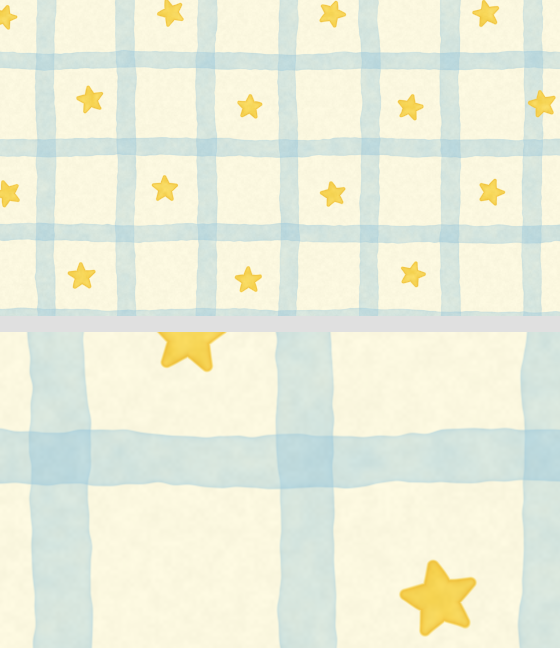
Top: the whole. Bottom: its middle third, enlarged.
Write a WebGL 2 fragment shader that draws this pattern.

```glsl
#version 300 es
precision highp float;

uniform vec2 u_resolution;
out vec4 fragColor;

float hash(vec2 p) {
    vec3 q = fract(p.xyx * vec3(0.1031, 0.1030, 0.0973));
    q += dot(q, q.yzx + 33.33);
    return fract((q.x + q.y) * q.z);
}

float noise(vec2 p) {
    vec2 i = floor(p), f = fract(p);
    f = f * f * (3.0 - 2.0 * f);
    return mix(mix(hash(i), hash(i + vec2(1, 0)), f.x),
               mix(hash(i + vec2(0, 1)), hash(i + vec2(1, 1)), f.x), f.y);
}

float cover(float d) {
    float soft = max(0.0015, 0.8 / u_resolution.y);
    return 1.0 - smoothstep(-soft, soft, d);
}

// Paint density of hand-drawn bands, repeated along q.x and running along q.y
float bands(vec2 q, float period, float halfWidth) {
    float id = floor(q.x / period + 0.5);
    float x = q.x - id * period + 0.012 * (noise(vec2(q.y * 4.0, id * 7.3)) - 0.5);
    float side = id * 5.0 + 2.0 * sign(x);
    float d = abs(x) - halfWidth;
    d += 0.006 * (noise(vec2(q.y * 16.0, side)) - 0.5);
    d += 0.003 * (noise(vec2(q.y * 60.0, side)) - 0.5);
    float mottle = 0.10 * (noise(q * 24.0 + id) - 0.5) + 0.07 * (noise(q * 80.0) - 0.5);
    float rim = 0.13 * exp(-abs(d + 0.001) / 0.002);
    return cover(d) * (0.36 + mottle + rim);
}

// Distance to a five-pointed star with rounded tips
float star(vec2 q, float radius) {
    const float sector = 1.2566371;
    float a = abs(mod(atan(q.x, q.y) + 0.5 * sector, sector) - 0.5 * sector);
    vec2 w = length(q) * vec2(sin(a), cos(a)) - vec2(0.0, radius);
    vec2 edge = radius * vec2(0.265, -0.636);
    float h = clamp(dot(w, edge) / dot(edge, edge), 0.0, 1.0);
    return length(w - edge * h) * sign(edge.x * w.y - edge.y * w.x) - 0.006;
}

void main() {
    vec2 p = gl_FragCoord.xy / u_resolution.y;
    vec2 period = vec2(0.257, 0.272);
    vec2 g = p - vec2(0.141, -0.009);

    // Cream paper under two translucent washes
    vec3 color = vec3(0.985, 0.97, 0.875);
    vec3 blue = vec3(0.59, 0.776, 0.86);
    color = mix(color, blue, bands(g, period.x, 0.030));
    color = mix(color, blue, 1.08 * bands(g.yx, period.y, 0.027));

    // Stars in alternate cells, each nudged, turned and resized
    vec2 cell = floor(g / period);
    for (int i = -1; i <= 1; i++) {
        vec2 id = cell + vec2(i, 0);
        if (mod(id.x + id.y, 2.0) > 0.5) continue;
        vec2 nudge = vec2(hash(id + 11.0), hash(id + 27.0)) - 0.5;
        vec2 q = g - (id + 0.5) * period - nudge * vec2(0.036, 0.034);
        if (id == vec2(6, 2)) q.x += 0.103; // one stray overlaps a band
        float turn = 0.8 * (hash(id + 43.0) - 0.5);
        q = mat2(cos(turn), -sin(turn), sin(turn), cos(turn)) * q;
        q += 0.003 * (vec2(noise(q * 45.0 + id * 9.0), noise(q * 45.0 - id * 9.0)) - 0.5);
        float d = star(q, mix(0.034, 0.040, hash(id + 61.0)));
        vec3 yellow = mix(vec3(0.96, 0.82, 0.30), vec3(0.98, 0.87, 0.41), noise(p * 65.0));
        yellow = mix(yellow, vec3(0.94, 0.75, 0.23), 0.8 * exp(-abs(d + 0.002) / 0.0025));
        color = mix(color, yellow, cover(d));
    }

    // Paper grain
    color += 0.016 * (noise(p * 90.0) - 0.5) + 0.014 * (noise(p * 230.0) - 0.5);
    fragColor = vec4(color, 1.0);
}
```
